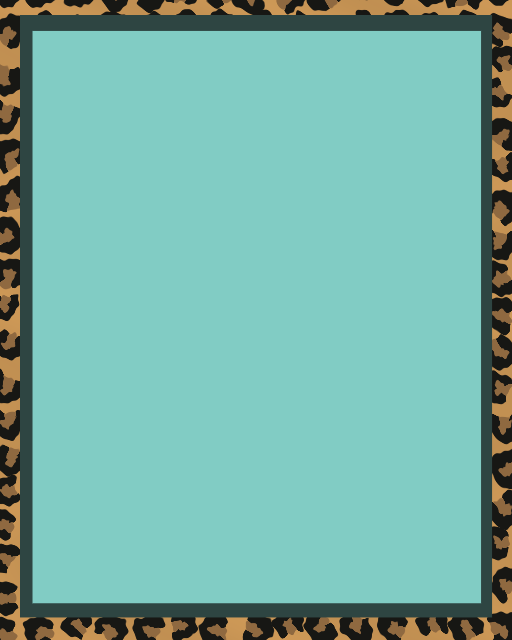
Give the GLSL for this background, as a WebGL 1 fragment shader.

```glsl
precision highp float;
// A flat aqua panel in a dark teal frame, over a leopard print border.
// The rosettes are broken rings on a jittered cell grid, roughened by layered
// sines; the panel and the frame are box distance functions laid on top.

uniform vec2 u_resolution;

vec2 hash2(vec2 p) {
  vec2 s = vec2(dot(p, vec2(127.1, 311.7)), dot(p, vec2(269.5, 183.3)));
  return fract(sin(s) * 43758.5453);
}

// Signed distance to the box between two corners.
float box(vec2 p, vec2 low, vec2 high) {
  vec2 d = abs(p - 0.5 * (low + high)) - 0.5 * (high - low);
  return max(d.x, d.y);
}

// x: distance to the dark broken rings, y: distance to their brown hearts.
vec2 rosettes(vec2 g) {
  vec2 cell = floor(g + 0.5);
  vec2 nearest = vec2(1.0);
  for (int j = -1; j <= 1; j++) {
    for (int i = -1; i <= 1; i++) {
      vec2 id = cell + vec2(float(i), float(j));
      vec2 rnd = hash2(id);
      vec2 d = (g - id - 0.3 * (rnd - 0.5)) * vec2(0.94, 1.0);
      float a = atan(d.y, d.x);
      float r = length(d) * (0.92 + 0.25 * rnd.y);
      r += 0.025 * sin(3.0 * a + 20.0 * rnd.x) + 0.015 * sin(7.0 * a + 30.0 * rnd.y);

      // The ring thins to an open gap on one side.
      float turn = 6.283 * fract(rnd.x * 7.0 + rnd.y);
      float gap = smoothstep(0.65, 0.98, cos(a - turn));
      float thickness = 0.145 + 0.03 * sin(2.0 * a + 15.0 * rnd.y) - 0.2 * gap;
      float ring = abs(r - 0.31) - thickness;
      nearest = min(nearest, vec2(ring, r - 0.29));
    }
  }
  return nearest;
}

vec3 leopard(vec2 p) {
  // Rows bend down on the left and up on the right.
  vec2 g = (p - vec2(0.013, 0.017)) / vec2(0.0551, 0.0586);
  g.y += 0.45 * sin(3.1416 * p.y) * cos(3.927 * p.x);

  // Ragged brush edges.
  g += 0.035 * sin(g.yx * 8.0 + vec2(0.0, 2.0)) + 0.015 * sin(g.yx * 23.0 + g * 9.0);

  vec2 d = rosettes(g);
  float aa = 0.7 / (0.0586 * u_resolution.y);
  vec3 fur = vec3(0.78, 0.58, 0.33) * (1.0 + 0.03 * sin(p.x * 17.0 + 3.0 * sin(p.y * 13.0)));
  fur = mix(fur, vec3(0.56, 0.41, 0.25), smoothstep(aa, -aa, d.y));
  return mix(fur, vec3(0.09, 0.09, 0.08), smoothstep(aa, -aa, d.x));
}

void main() {
  vec2 uv = gl_FragCoord.xy / u_resolution;
  vec2 p = uv * vec2(0.8, 1.0);
  float aa = 0.5 / u_resolution.y;

  vec3 color = leopard(p);

  // Frame, then the panel inside it.
  float frame = box(p, vec2(0.0313, 0.0352), vec2(0.769, 0.9766));
  float panel = box(p, vec2(0.0508, 0.0573), vec2(0.7518, 0.9518));
  color = mix(color, vec3(0.18, 0.27, 0.26), smoothstep(aa, -aa, frame));
  color = mix(color, vec3(0.506, 0.8, 0.77), smoothstep(aa, -aa, panel));

  gl_FragColor = vec4(color, 1.0);
}
```
